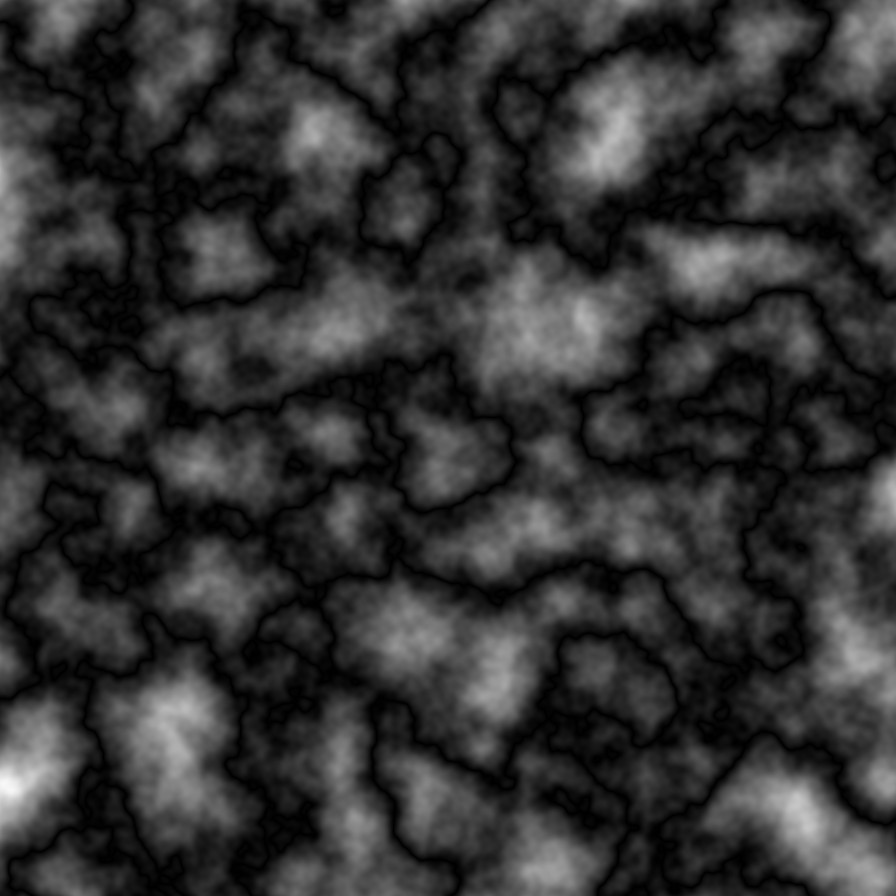
Reproduce this texture procedurally as a Shadertoy shader.

```glsl
// Integer hash giving a unit gradient for each lattice cell
vec2 latticeGradient(vec2 cell) {
    uvec2 q = uvec2(ivec2(cell) + 4096) * uvec2(1597u, 3571u);
    uint h = (q.x ^ (q.y << 7)) * 747796u + 28917u;
    h = (h ^ (h >> 15)) * 739397u;
    h = (h ^ (h >> 13)) * 915977u;
    h ^= h >> 16;
    return normalize(vec2(h & 1023u, (h >> 10) & 1023u) - 511.5);
}

// Signed gradient noise with quintic blending
float gradientNoise(vec2 p) {
    vec2 cell = floor(p), f = p - cell;
    vec2 blend = f * f * f * (f * (f * 6.0 - 15.0) + 10.0);
    vec2 right = vec2(1, 0), up = vec2(0, 1);
    float a = dot(latticeGradient(cell), f);
    float b = dot(latticeGradient(cell + right), f - right);
    float c = dot(latticeGradient(cell + up), f - up);
    float d = dot(latticeGradient(cell + 1.0), f - 1.0);
    return mix(mix(a, b, blend.x), mix(c, d, blend.x), blend.y);
}

// Octaves are turned and shifted so that their lattices do not line up
float fractalNoise(vec2 p) {
    float sum = 0.0, amplitude = 1.0;
    for (int octave = 0; octave < 5; octave++) {
        sum += amplitude * gradientNoise(p);
        p = mat2(1.6, 1.2, -1.2, 1.6) * p + vec2(17.3, 9.7);
        amplitude *= 0.5;
    }
    return sum;
}

void mainImage(out vec4 fragColor, in vec2 fragCoord) {
    vec2 uv = fragCoord / iResolution.y;
    float height = fractalNoise(uv * 5.2 + vec2(3.4, 7.1));

    // Folding at zero leaves dark veins between soft grey clouds
    float grey = 1.13 * abs(height);
    fragColor = vec4(vec3(grey), 1.0);
}
```
